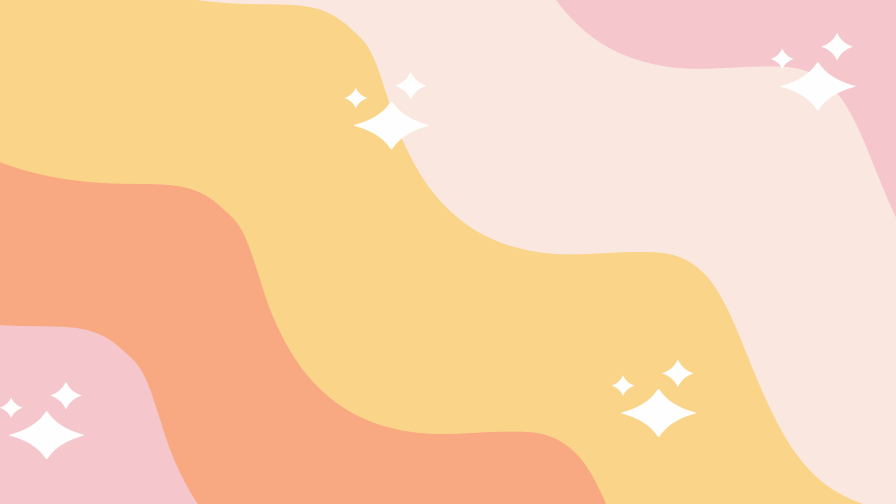
This background is drawn by a Shadertoy shader. Its source:

```glsl
// Pastel wavy diagonal bands with clusters of white four-pointed sparkles.

// Layout units: the canvas is 432 units tall, y measured downward from the top.
const float CANVAS_HEIGHT = 432.0;

const vec3 PINK   = vec3(0.961, 0.780, 0.800);
const vec3 CREAM  = vec3(0.980, 0.910, 0.880);
const vec3 YELLOW = vec3(0.980, 0.831, 0.537);
const vec3 ORANGE = vec3(0.973, 0.663, 0.510);
const vec3 WHITE  = vec3(0.995);

// Offsets of the shared wave for each band edge
const vec2 CREAM_SHIFT  = vec2(110.0, -159.0);
const vec2 YELLOW_SHIFT = vec2(0.0);
const vec2 ORANGE_SHIFT = vec2(-110.0, 154.0);
const vec2 CORNER_SHIFT = vec2(-195.0, 276.0);

// Wave spline controls: x, height, slope
const int KNOTS = 13;
const vec3 WAVE[KNOTS] = vec3[KNOTS](
    vec3(110, -15, 0.38), vec3(215, 3.5, 0.02), vec3(245, 4, 0.04),
    vec3(300, 24, 0.95),  vec3(320, 49, 2.2),   vec3(343, 115, 2.4),
    vec3(385, 180, 0.95), vec3(455, 215, 0.2),  vec3(490, 218, 0.0),
    vec3(545, 216, 0.0),  vec3(605, 236, 1.05), vec3(635, 291, 2.5),
    vec3(675, 378, 1.6));
const vec3 WAVE_END = vec3(740, 432, 0.35);

// Sparkles
const int CLUSTERS = 4;
const vec2 CLUSTER_POS[CLUSTERS] = vec2[CLUSTERS](
    vec2(335.5, 107.5), vec2(701, 74), vec2(564.5, 354), vec2(40, 373));
const vec2 BIG_SIZE    = vec2(32.0, 20.5);
const vec2 MEDIUM_SIZE = vec2(13.0, 11.5);
const vec2 SMALL_SIZE  = vec2(9.5, 8.5);
const vec2 MEDIUM_OFFSET = vec2(16.5, -34.0);
const vec2 SMALL_OFFSET  = vec2(-30.5, -23.5);
const float STAR_POWER = 0.65;  // below 1 gives concave sides
const float TIP_ROUNDING = 0.03;

// Cubic Hermite span between two controls
float hermite(vec3 a, vec3 b, float x) {
    float w = b.x - a.x;
    float t = (x - a.x) / w;
    float s = 1.0 - t;
    return s * s * ((1.0 + 2.0 * t) * a.y + t * w * a.z)
         + t * t * ((1.0 + 2.0 * s) * b.y - s * w * b.z);
}

// Wave height, continued by straight lines past both ends
float waveHeight(float x) {
    if (x < WAVE[0].x) return WAVE[0].y + (x - WAVE[0].x) * WAVE[0].z;
    for (int i = 0; i < KNOTS; i++) {
        vec3 next = WAVE_END;
        if (i + 1 < KNOTS) next = WAVE[i + 1];
        if (x < next.x) return hermite(WAVE[i], next, x);
    }
    return WAVE_END.y + (x - WAVE_END.x) * WAVE_END.z;
}

// Smooth coverage of the area below a shifted wave
float belowWave(vec2 p, vec2 shift, float pixel) {
    p -= shift;
    float slope = (waveHeight(p.x + 0.5) - waveHeight(p.x - 0.5));
    float d = (p.y - waveHeight(p.x)) / sqrt(1.0 + slope * slope);
    return clamp(0.5 + d / pixel, 0.0, 1.0);
}

// Smooth coverage of a concave superellipse with softened tips
float sparkle(vec2 p, vec2 size, float pixel) {
    float tip = pow(1.0 - pow(TIP_ROUNDING, STAR_POWER), 1.0 / STAR_POWER);
    vec2 scale = size / tip;
    vec2 u = p / scale;
    vec2 q = sqrt(u * u + TIP_ROUNDING * TIP_ROUNDING);
    vec2 powered = pow(q, vec2(STAR_POWER));
    vec2 gradient = STAR_POWER * powered * u / (q * q * scale);
    float d = (powered.x + powered.y - 1.0) / max(length(gradient), 1e-4);
    return clamp(0.5 - d / pixel, 0.0, 1.0);
}

void mainImage(out vec4 fragColor, in vec2 fragCoord) {
    float pixel = CANVAS_HEIGHT / iResolution.y;
    vec2 p = vec2(fragCoord.x, iResolution.y - fragCoord.y) * pixel;

    // Bands, from the upper right to the lower left
    vec3 color = PINK;
    color = mix(color, CREAM,  belowWave(p, CREAM_SHIFT, pixel));
    color = mix(color, YELLOW, belowWave(p, YELLOW_SHIFT, pixel));
    color = mix(color, ORANGE, belowWave(p, ORANGE_SHIFT, pixel));
    color = mix(color, PINK,   belowWave(p, CORNER_SHIFT, pixel));

    // Sparkle clusters
    float glint = 0.0;
    for (int i = 0; i < CLUSTERS; i++) {
        vec2 c = p - CLUSTER_POS[i];
        glint = max(glint, sparkle(c, BIG_SIZE, pixel));
        glint = max(glint, sparkle(c - MEDIUM_OFFSET, MEDIUM_SIZE, pixel));
        glint = max(glint, sparkle(c - SMALL_OFFSET, SMALL_SIZE, pixel));
    }
    fragColor = vec4(mix(color, WHITE, glint), 1.0);
}
```
